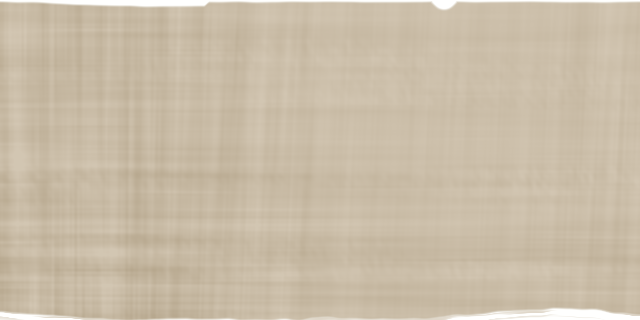
Reproduce this texture procedurally as a Shadertoy shader.

```glsl
// Draws a sheet of woven papyrus with crossed fibres and torn pale edges.

const vec3 LIGHT_FIBRE = vec3(0.812, 0.762, 0.682);
const vec3 DARK_FIBRE = vec3(0.715, 0.655, 0.555);
const vec3 BACKDROP = vec3(1.0, 1.0, 0.995);
const vec3 FRAYED = vec3(0.93, 0.92, 0.89);

float hash(vec2 cell) {
    vec3 q = fract(vec3(cell.xyx) * 0.1031);
    q += dot(q, q.yzx + 33.33);
    return fract((q.x + q.y) * q.z);
}

// Smooth value noise from 0 to 1
float noise(vec2 p) {
    vec2 i = floor(p);
    vec2 f = fract(p);
    f = f * f * (3.0 - 2.0 * f);
    float low = mix(hash(i), hash(i + vec2(1.0, 0.0)), f.x);
    float high = mix(hash(i + vec2(0.0, 1.0)), hash(i + vec2(1.0, 1.0)), f.x);
    return mix(low, high, f.y);
}

// Long threads, centred on zero: "across" crosses them, "along" follows them
float threads(float across, float along, float seed) {
    float sum = 0.0;
    float weight = 0.42;
    float density = 20.0;
    for (int k = 0; k < 4; k++) {
        vec2 q = vec2(across * density, along * (1.0 + 0.8 * float(k)));
        sum += weight * (noise(q + seed + 17.0 * float(k)) - 0.5);
        weight *= 0.8;
        density *= 1.85;
    }
    return sum;
}

// Height of the torn lower edge; u runs from 0 to 1 over the width
float lowerEdge(float u) {
    float left = 0.023 * (1.0 - smoothstep(0.0, 0.17, u));
    float middle = 0.005 * smoothstep(0.46, 0.52, u) * (1.0 - smoothstep(0.54, 0.62, u));
    float right = 0.033 * smoothstep(0.62, 0.86, u) * (1.0 - 0.65 * smoothstep(0.92, 1.0, u));
    float ragged = 0.007 * (noise(vec2(u * 45.0, 3.0)) - 0.5);
    return left + middle + right + ragged;
}

// Height of the upper edge, with a step after its first third
float upperEdge(float u) {
    float slope = 0.013 * smoothstep(0.03, 0.2, u) * (1.0 - smoothstep(0.318, 0.328, u));
    float ragged = 0.003 * noise(vec2(u * 35.0, 8.0));
    return 0.996 - slope - ragged;
}

// Rounded bite out of the upper edge
float notchDistance(vec2 p, vec2 centre, float radius) {
    vec2 d = p - centre;
    d.x *= 0.8 - 0.25 * smoothstep(-0.02, 0.01, d.y);
    return length(d) - radius;
}

// Fibre colour at p, in units of the canvas height
vec3 papyrus(vec2 p, float u) {
    // Fibres lean and wander slightly
    float lean = 0.045 * smoothstep(0.3, 0.8, p.x) * p.y;
    float upright = threads(p.x - lean, p.y, 5.0);
    float level = threads(p.y + 0.004 * noise(p * 3.0), p.x, 71.0);

    // Weave is strongest at the left and along the bottom
    float leftSide = 1.0 - smoothstep(0.2, 0.62, u);
    float bottom = 1.0 - smoothstep(0.05, 0.6, p.y);
    float rightSide = smoothstep(0.8, 1.0, u);
    float uprightStrength = 0.38 + 0.72 * leftSide + 0.25 * rightSide;
    float levelStrength = 0.36 + 0.4 * leftSide + 0.55 * bottom;

    // Small crinkles gathered into level bands
    float band = smoothstep(0.5, 0.8, noise(vec2(p.x * 1.2, p.y * 13.0) + 40.0));
    band += exp(-pow((p.y - 0.44) / 0.035, 2.0));
    float crinkle = noise(vec2(p.x * 65.0 + p.y * 20.0, p.y * 38.0)) - 0.5;

    // A few broad stained strands
    float strand = exp(-pow((p.x - lean - 0.715) / 0.012, 2.0)) * (0.5 + 0.5 * p.y);
    float stain = exp(-pow((p.y - 0.455) / 0.02, 2.0)) * (1.0 - smoothstep(0.25, 0.7, u));

    float shade = 0.15 + 0.14 * leftSide + 0.13 * bottom + 0.07 * rightSide;
    shade += 0.95 * (upright * uprightStrength + level * levelStrength);
    shade += 0.17 * crinkle * band + 0.14 * strand + 0.12 * stain;
    shade += 0.1 * (noise(p * 3.5 + 9.0) - 0.5);
    return mix(LIGHT_FIBRE, DARK_FIBRE, clamp(shade, -0.12, 1.0));
}

void mainImage(out vec4 fragColor, in vec2 fragCoord) {
    vec2 p = fragCoord / iResolution.y;
    float u = fragCoord.x / iResolution.x;
    float aspect = iResolution.x / iResolution.y;
    float soft = 1.0 / iResolution.y;

    // Signed distance inside the sheet
    float above = p.y - lowerEdge(u);
    float below = upperEdge(u) - p.y;
    float notch = notchDistance(p, vec2(0.694 * aspect, 0.995), 0.024);
    float inside = min(min(above, below), notch);

    vec3 sheet = papyrus(p, u);
    sheet = mix(sheet, FRAYED, 0.6 * (1.0 - smoothstep(0.0, 0.007, inside)));

    // Loose strands trailing under the lower edge
    float wave = above + 0.006 * noise(vec2(p.x * 9.0, 20.0));
    float fringe = smoothstep(0.55, 0.85, noise(vec2(p.x * 6.0, wave * 170.0)));
    fringe *= 1.0 - smoothstep(0.0, 0.04, -above);
    vec3 outside = mix(BACKDROP, LIGHT_FIBRE, 0.7 * fringe * step(p.y, 0.1));

    fragColor = vec4(mix(outside, sheet, smoothstep(-soft, soft, inside)), 1.0);
}
```
